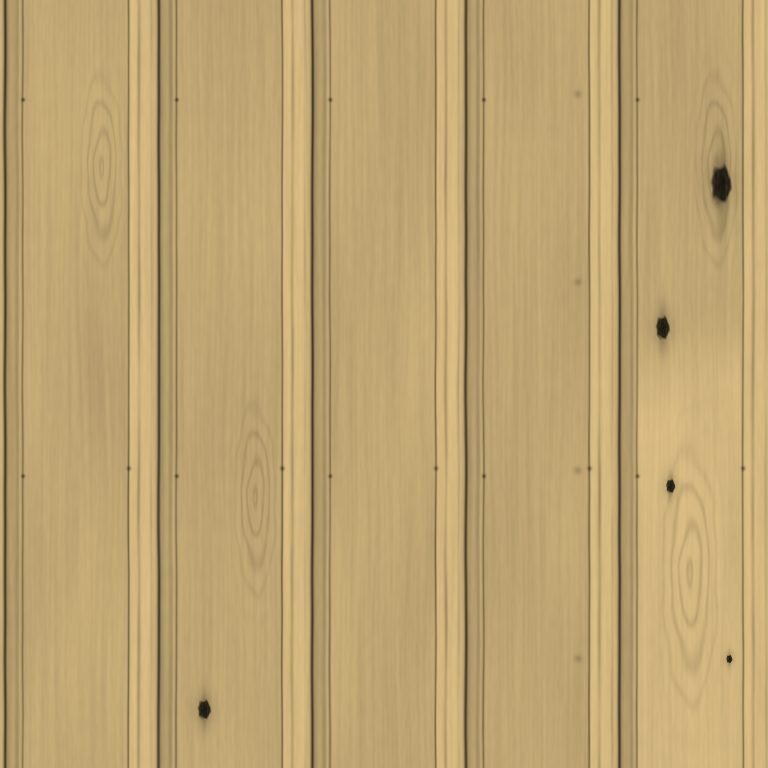
Write a WebGL 1 fragment shader that draws this texture.

```glsl
precision highp float;
uniform vec2 u_resolution;

vec2 gradient(vec2 cell) {
  float angle = 6.2832 * fract(sin(dot(cell, vec2(127.1, 311.7))) * 43758.5);
  return vec2(cos(angle), sin(angle));
}

float gradientNoise(vec2 p) {
  vec2 i = floor(p), f = p - i;
  vec2 u = f * f * f * (f * (f * 6.0 - 15.0) + 10.0);
  float a = dot(gradient(i), f);
  float b = dot(gradient(i + vec2(1, 0)), f - vec2(1, 0));
  float c = dot(gradient(i + vec2(0, 1)), f - vec2(0, 1));
  float d = dot(gradient(i + 1.0), f - 1.0);
  return mix(mix(a, b, u.x), mix(c, d, u.x), u.y);
}

float softLine(float distance, float width) {
  return exp(-distance * distance / (width * width));
}

// Nested growth rings, fading outwards
float growthRings(vec2 q) {
  float r = length(q) + 0.1 * gradientNoise(q * vec2(2.0, 4.0) + 7.0);
  return pow(0.5 + 0.5 * sin(28.0 * r), 3.0) * (1.0 - smoothstep(0.35, 1.1, r));
}

// Tone factor of a dark knot with a stained rim and vertical tails
float knotTone(vec2 offset, vec2 size) {
  vec2 d = offset / size;
  float r = length(d) + 0.25 * gradientNoise(d * 1.7 + 3.0);
  float core = 1.0 - smoothstep(0.72, 1.1, r);
  float rim = softLine(r, 1.6);
  float tail = exp(-4.0 * d.x * d.x - 0.8 * abs(d.y));
  float cracks = 0.12 * gradientNoise(d * vec2(5.0, 3.0));
  return (1.0 - core * (0.72 + cracks)) * (1.0 - 0.16 * rim) * (1.0 - 0.4 * tail);
}

void main() {
  vec2 p = gl_FragCoord.xy / u_resolution;
  float along = 5.0 * p.x - 0.033;
  float board = mod(floor(along), 5.0);
  float t = fract(along);
  float wobble = t + 0.006 * gradientNoise(vec2(floor(along + 0.5) * 3.7, p.y * 9.0));
  float lastBoard = step(3.5, board);

  // Bead, flat panel and raised strip
  float panel = smoothstep(0.108, 0.122, t) * (1.0 - smoothstep(0.798, 0.81, t));
  float strip = smoothstep(0.798, 0.812, t);
  float tone = mix(mix(0.85, 0.882, panel), 0.985, strip);

  // Broad stains and fine vertical grain
  float bend = 0.004 * gradientNoise(p * vec2(9.0, 4.0));
  float x = p.x + bend;
  float stain = gradientNoise(vec2(along * 1.7, p.y * 3.0 + board * 5.3));
  float fine = gradientNoise(vec2(x * 210.0, p.y * 5.0))
             + 0.7 * gradientNoise(vec2(x * 95.0, p.y * 2.5 + 8.0))
             + 0.5 * gradientNoise(vec2(x * 240.0, p.y * 45.0));
  tone += 0.055 * stain * panel + 0.045 * fine;
  float paleEnd = 1.0 - smoothstep(0.48, 0.6, p.y + 0.1 * stain);
  tone += 0.085 * lastBoard * paleEnd * panel;

  // Arched figure on the first, second and last boards
  float second = 1.0 - step(0.5, abs(board - 1.0));
  float figured = max(max(second, lastBoard), 1.0 - step(0.5, board));
  float arch = growthRings(vec2((t - 0.63) / 0.18, (p.y - mix(0.78, 0.35, second)) / 0.17));
  float lowArch = growthRings(vec2((t - 0.46) / 0.24, (p.y - 0.25) / 0.23));
  tone -= panel * (0.085 * arch * figured + 0.1 * lowArch * lastBoard);

  // Broken streaks in the raised strip and shading on the bead
  float broken = 0.65 + 0.8 * gradientNoise(vec2(board * 7.1 + t * 9.0, p.y * 7.0));
  tone -= 0.25 * broken * softLine(wobble - 0.87, 0.011);
  tone -= 0.13 * broken * softLine(wobble - 0.953, 0.009);
  tone -= 0.1 * softLine(wobble - 0.078, 0.014);
  tone += 0.05 * softLine(wobble - 0.098, 0.008);

  // Edge lines and the deep joint
  tone -= 0.25 * softLine(wobble - 0.115, 0.007);
  tone -= 0.33 * softLine(wobble - 0.804, 0.007);
  float joint = min(wobble, abs(1.0 - wobble));
  tone *= 1.0 - 0.5 * softLine(joint, 0.010) - 0.14 * softLine(joint, 0.03);

  // Small dents along the lines, faint spots on the fourth board
  float dentY = mod(p.y - 0.135, 0.49) - 0.245;
  tone *= 1.0 - 0.45 * softLine(length(vec2((t - 0.118) * 0.2, dentY)), 0.0025);
  tone *= 1.0 - 0.4 * softLine(length(vec2((t - 0.806) * 0.2, p.y - 0.39)), 0.0028);
  float spotY = mod(p.y - 0.02, 0.245) - 0.1225;
  float fourth = 1.0 - step(0.5, abs(board - 3.0));
  tone *= 1.0 - 0.17 * fourth * softLine(length(vec2((t - 0.73) * 0.2, spotY)), 0.005);

  // Knots shrinking down the last board, and one low on the second
  for (int k = 0; k < 4; k++) {
    float n = float(k);
    vec2 center = vec2(0.907 + 0.055 * cos(1.55 * n + 0.95),
                       0.76 - 0.206 * n + 0.022 * sin(1.05 * n));
    float radius = 0.0135 * exp2(-0.58 * n);
    tone *= knotTone(p - center, radius * vec2(1.0, 1.9 - 0.18 * n));
  }
  tone *= knotTone(p - vec2(0.266, 0.076), vec2(0.0085, 0.013));

  gl_FragColor = vec4(vec3(0.85, 0.735, 0.51) * clamp(tone, 0.0, 1.08), 1.0);
}
```
